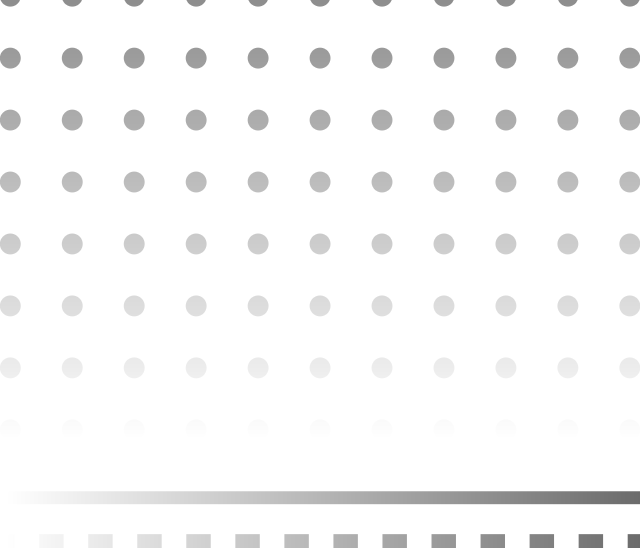
Give the GLSL for this pattern, as a WebGL 1 fragment shader.

```glsl
precision highp float;
// Fading halftone dot grid above a gradient bar and a dashed gradient strip.
uniform vec2 u_resolution;

// Lengths are fractions of the canvas width, with y measured down from the top.
const vec3 PAPER = vec3(1.0);
const vec3 DOT_DARK = vec3(0.555);
const vec3 BAR_DARK = vec3(0.42);

const float DOT_PITCH = 0.0968;
const vec2 DOT_ORIGIN = vec2(0.0161, -0.0060);
const float DOT_RADIUS = 0.0163;
const float DOT_FADE_END = 0.6865;

const float BAR_CENTER = 0.7777;
const float BAR_HALF_HEIGHT = 0.0101;
const float BAR_FADE_START = 0.0095;

const float DASH_TOP = 0.8346;
const float DASH_PITCH = 0.07663;
const float DASH_CENTER = 0.0803;
const float DASH_HALF_WIDTH = 0.0191;

// Signed offset from the nearest repeat of a centre.
float repeatOffset(float x, float center, float pitch) {
  return (fract((x - center) / pitch + 0.5) - 0.5) * pitch;
}

// Antialiased coverage of a signed distance.
float coverage(float dist, float pixel) {
  return clamp(0.5 - dist / pixel, 0.0, 1.0);
}

void main() {
  float pixel = 1.0 / u_resolution.x;
  vec2 p = vec2(gl_FragCoord.x, u_resolution.y - gl_FragCoord.y) * pixel;

  // Dot grid, darkest at the top
  vec2 cell = vec2(repeatOffset(p.x, DOT_ORIGIN.x, DOT_PITCH),
                   repeatOffset(p.y, DOT_ORIGIN.y, DOT_PITCH));
  float dots = coverage(length(cell) - DOT_RADIUS, pixel);
  vec3 dotColor = mix(DOT_DARK, PAPER, clamp(p.y / DOT_FADE_END, 0.0, 1.0));
  vec3 color = mix(PAPER, dotColor, dots);

  // Solid bar and dashes share one left-to-right gradient
  float bar = coverage(abs(p.y - BAR_CENTER) - BAR_HALF_HEIGHT, pixel);
  float dashX = abs(repeatOffset(p.x, DASH_CENTER, DASH_PITCH));
  float dashes = coverage(dashX - DASH_HALF_WIDTH, pixel)
               * coverage(DASH_TOP - p.y, pixel);
  float ramp = clamp((p.x - BAR_FADE_START) / (1.0 - BAR_FADE_START), 0.0, 1.0);
  color = mix(color, mix(PAPER, BAR_DARK, ramp), max(bar, dashes));

  gl_FragColor = vec4(color, 1.0);
}
```
